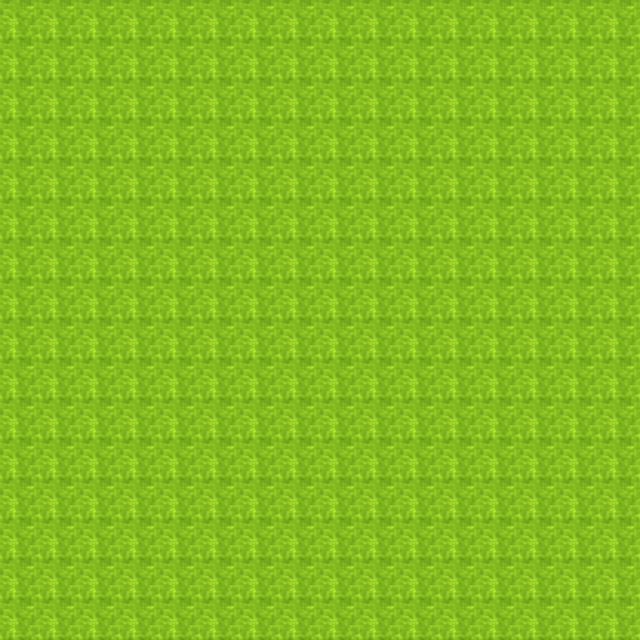
Write a three.js fragment shader that draws this texture.

```glsl
#define REPEATS 16.0
#define SCALES 13.0
#define JITTER 0.75
#define SOFTNESS 8.0
#define SCALE_CONTRAST 0.46
#define PATCH_CONTRAST 0.42
#define FLECK_CONTRAST 0.22
#define GAP_SHADE 0.16
#define BASE_TONE 0.51
#define SHADOW_GREEN vec3(0.37, 0.58, 0.08)
#define LEAF_GREEN vec3(0.53, 0.74, 0.13)
#define LIME_LIGHT vec3(0.70, 0.90, 0.19)

varying vec2 vUv;

float hash(vec2 p) {
  vec3 q = fract(vec3(p.xyx) * 0.1031);
  q += dot(q, q.yzx + 33.33);
  return fract((q.x + q.y) * q.z);
}

// Value noise that wraps after the given number of cells
float tileNoise(vec2 p, float cells) {
  p *= cells;
  vec2 i = floor(p);
  vec2 f = fract(p);
  f = f * f * (3.0 - 2.0 * f);
  vec2 a = mod(i, cells) + cells * 7.0;
  vec2 b = mod(i + 1.0, cells) + cells * 7.0;
  return mix(mix(hash(a), hash(vec2(b.x, a.y)), f.x),
             mix(hash(vec2(a.x, b.y)), hash(b), f.x), f.y);
}

// Soft elliptical patch, wrapped around the tile edges
float patchAt(vec2 p, vec2 center, vec2 radius) {
  vec2 d = (fract(p - center + 0.5) - 0.5) / radius;
  return exp(-dot(d, d));
}

// Where the scales stand out: a leaning column and a spray near the top
float scaleMask(vec2 p) {
  float lean = 0.12 * (p.y - 0.4);
  float column = patchAt(p + vec2(lean, 0.0), vec2(0.28, 0.38), vec2(0.12, 0.26));
  return max(column, patchAt(p, vec2(0.70, 0.84), vec2(0.20, 0.09)));
}

// Broad light and shade across one tile
float patchTone(vec2 p) {
  float tone = PATCH_CONTRAST * (0.4 * tileNoise(p, 5.0) + 0.6 * tileNoise(p, 8.0) - 0.5);
  float wobble = 0.08 * (tileNoise(p, 6.0) - 0.5);
  float height = fract(p.y + wobble + 0.5) - 0.5;

  // Shadow under the upper edge, fading downward
  float reach = height < 0.0 ? 0.13 : 0.05;
  tone -= 0.21 * exp(-height * height / (reach * reach));
  tone += 0.19 * scaleMask(p);
  tone += 0.07 * patchAt(p, vec2(0.55, 0.13), vec2(0.45, 0.09));
  tone -= 0.14 * patchAt(p, vec2(0.03, 0.70), vec2(0.09, 0.12));
  tone -= 0.08 * patchAt(p, vec2(0.76, 0.48), vec2(0.20, 0.18));
  return tone;
}

// Blended tone of the small leaf scales around a point
float scaleTone(vec2 p) {
  vec2 grid = p * SCALES;
  vec2 cell = floor(grid);
  float sum = 0.0;
  float total = 0.0;
  float nearest = 9.0;
  float second = 9.0;
  for (int y = -1; y <= 1; y++) {
    for (int x = -1; x <= 1; x++) {
      vec2 site = cell + vec2(float(x), float(y));
      vec2 id = mod(site, SCALES);
      vec2 offset = vec2(hash(id + 17.0), hash(id + 59.0)) - 0.5;
      vec2 d = grid - site - 0.5 - JITTER * offset;
      float dist = dot(d, d);
      float weight = exp(-SOFTNESS * dist);

      // Each scale is lit from above
      sum += weight * (SCALE_CONTRAST * (hash(id + 101.0) - 0.5) + 0.10 * d.y);
      total += weight;
      second = min(second, max(nearest, dist));
      nearest = min(nearest, dist);
    }
  }
  float gap = 1.0 - smoothstep(0.0, 0.38, sqrt(second) - sqrt(nearest));
  float gapDepth = GAP_SHADE * (0.25 + 1.1 * scaleMask(p));
  return sum / max(total, 1e-6) - gapDepth * (gap - 0.4);
}

void main() {
  vec2 tile = fract(vUv * REPEATS);
  float fleck = FLECK_CONTRAST * (tileNoise(tile, 17.0) - 0.5);
  float tone = clamp(BASE_TONE + patchTone(tile) + scaleTone(tile) + fleck, 0.0, 1.0);

  // Shade to leaf to light
  vec3 shade = mix(SHADOW_GREEN, LEAF_GREEN, min(tone * 2.0, 1.0));
  vec3 color = mix(shade, LIME_LIGHT, max(tone * 2.0 - 1.0, 0.0));
  gl_FragColor = vec4(color, 1.0);
}
```
